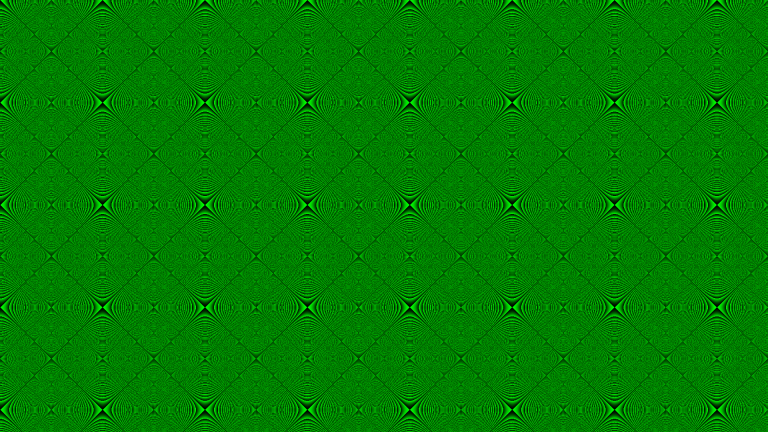
Reproduce this pattern procedurally as a WebGL 2 fragment shader.

```glsl
#version 300 es
precision highp float;
precision highp int;
// Green moire of hyperbolic stars and dark diagonal lines, 15 nodes across.
// A sawtooth of the difference of squares is evaluated on a fine integer
// lattice, then area-averaged over each output pixel, which forms the stars.

#define NODES_ACROSS 15.0
#define CELLS_PER_NODE 128
#define MAX_TAPS 8
#define TINT vec3(0.0, 1.0, 0.0)

uniform vec2 u_resolution;
out vec4 fragColor;

// Sawtooth 0..1 of y*y - x*x; its period spans four node spacings.
float hyperbolicSaw(ivec2 cell) {
    int period = 4 * CELLS_PER_NODE;
    int phase = (cell.y - cell.x) * (cell.y + cell.x);
    return float(phase & (period - 1)) / float(period - 1);
}

// Length shared by the unit cell starting at c and the span lo..hi.
float overlap(float c, float lo, float hi) {
    return max(0.0, min(c + 1.0, hi) - max(c, lo));
}

void main() {
    // Lattice position, measured from the top left corner.
    float cellsPerPixel = NODES_ACROSS * float(CELLS_PER_NODE) / u_resolution.x;
    vec2 center = vec2(gl_FragCoord.x, u_resolution.y - gl_FragCoord.y) * cellsPerPixel;
    vec2 lo = center - 0.5 * cellsPerPixel;
    vec2 hi = center + 0.5 * cellsPerPixel;
    vec2 first = floor(lo);

    // Area-weighted mean of the cells under this pixel.
    float sum = 0.0;
    float area = 0.0;
    for (int j = 0; j < MAX_TAPS; j++) {
        float weightY = overlap(first.y + float(j), lo.y, hi.y);
        for (int i = 0; i < MAX_TAPS; i++) {
            float weight = weightY * overlap(first.x + float(i), lo.x, hi.x);
            sum += weight * hyperbolicSaw(ivec2(first) + ivec2(i, j));
            area += weight;
        }
    }

    fragColor = vec4(TINT * sum / max(area, 1e-6), 1.0);
}
```
